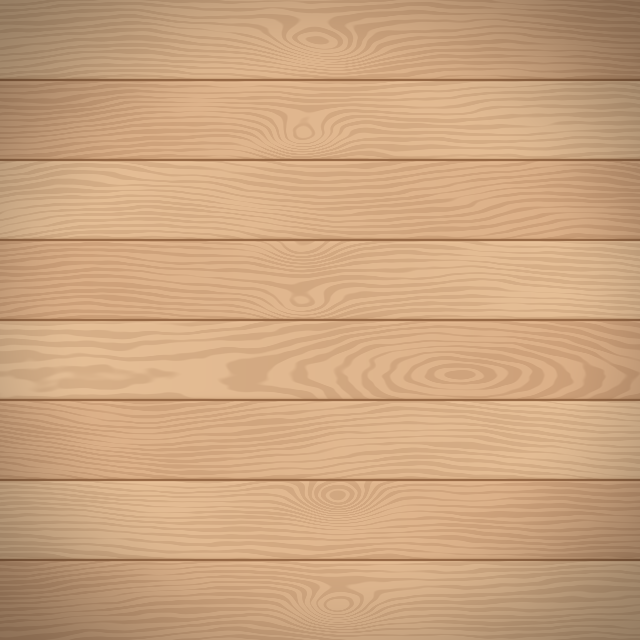
A three.js fragment shader for this texture:

```glsl
// Eight horizontal planks of pale wood with flowing two-tone grain, thin seams and dark corners.
#define PLANKS 8.0
#define GRAIN_LINES 12.0
#define GRAIN_SOFTNESS 0.36
#define SEAM_HALF_WIDTH 0.0017
#define EDGE_SOFTNESS 0.0011
#define TONE_SHIFT 0.075
#define VIGNETTE 0.36
#define LIGHT_WOOD vec3(0.880, 0.718, 0.560)
#define GRAIN_WOOD vec3(0.822, 0.656, 0.502)
#define SEAM_COLOR vec3(0.590, 0.410, 0.270)
#define SHADOW_COLOR vec3(0.690, 0.510, 0.350)

varying vec2 vUv;

float hash(float n) {
  return fract(sin(n * 127.1 + 3.7) * 4375.85);
}

// Layered sines, each turned and finer than the one before
float layeredSines(vec2 q) {
  float sum = 0.0;
  float amplitude = 1.0;
  for (int i = 0; i < 4; i++) {
    sum += amplitude * sin(q.x + 1.3 * sin(q.y));
    q = mat2(0.8, 0.6, -0.6, 0.8) * q * 1.7 + 2.3;
    amplitude *= 0.55;
  }
  return sum;
}

// Small knot that pushes the grain aside; p runs from 0 to 1 inside the plank
float knotBump(vec2 p, vec2 center, vec2 size) {
  vec2 d = (p - center) / size;
  return exp(-dot(d, d));
}

// Height field whose contours are the grain lines
float grainField(vec2 p, float row, float seed) {
  float kind = mod(row, 3.0);
  float knotted = 1.0 - step(1.5, kind);
  float field = p.y * GRAIN_LINES;

  // Broad bends, strongest on every third plank
  float bend = mix(0.7, 1.9, 1.0 - knotted);
  field += bend * sin(p.x * 8.5 + 0.6 * p.y + seed);
  field += 0.65 * layeredSines(vec2(p.x * 5.0, p.y * 2.0) + seed);

  // A pair of scattered knots on the other planks
  for (int i = 0; i < 2; i++) {
    float n = row * 2.0 + float(i);
    vec2 center = vec2(0.44 + 0.14 * hash(n), 0.15 + 0.75 * hash(n + 31.0));
    field += knotted * 3.6 * knotBump(p, center, vec2(0.055, 0.23));
  }

  // One large oval with pointed rings
  vec2 d = p - vec2(0.72, 0.30);
  float spread = 0.42 * (1.0 - exp(-d.x * d.x / 0.07));
  float oval = GRAIN_LINES * sqrt(d.y * d.y + spread + 0.002);
  oval += 0.28 * layeredSines(vec2(p.x * 9.0, p.y * 3.0) + seed);
  float isOval = 1.0 - step(0.5, abs(row - 3.0));
  field = mix(field, oval, isOval);

  // Fine wobble
  return field + 0.16 * layeredSines(vec2(p.x * 24.0, p.y * 9.0) + seed * 1.7);
}

void main() {
  float row = min(floor(vUv.y * PLANKS), PLANKS - 1.0);
  vec2 p = vec2(vUv.x, vUv.y * PLANKS - row);
  float seed = 20.0 * hash(row + 5.0);

  // Grain strokes that swell, taper and break
  float wave = sin(6.28318 * grainField(p, row, seed));
  float cut = 0.16 + 0.46 * layeredSines(vec2(p.x * 15.0, p.y * 8.0) + seed * 2.3);
  float grain = smoothstep(cut - GRAIN_SOFTNESS, cut + GRAIN_SOFTNESS, wave);
  vec3 color = mix(LIGHT_WOOD, GRAIN_WOOD, grain);

  // Planks fade from brown to pale in alternating directions
  float direction = 1.0 - 2.0 * mod(row, 2.0);
  float tone = direction * (vUv.x - 0.5) * TONE_SHIFT;
  color += tone * vec3(0.65, 1.0, 0.95);

  // Seams between planks, with a soft shadow above and a faint light below
  float seamY = clamp(floor(vUv.y * PLANKS + 0.5), 1.0, PLANKS - 1.0) / PLANKS;
  float offset = vUv.y - seamY;
  float shadow = exp(-abs(offset) / 0.0025) * step(0.0, offset);
  float highlight = exp(-abs(offset + 0.0035) / 0.0015);
  float seam = 1.0 - smoothstep(SEAM_HALF_WIDTH - EDGE_SOFTNESS,
                                SEAM_HALF_WIDTH + EDGE_SOFTNESS, abs(offset));
  color += 0.025 * highlight;
  color = mix(color, SHADOW_COLOR, 0.6 * shadow);
  color = mix(color, SEAM_COLOR, seam);

  // Dark corners
  float radius = length(vUv - 0.5);
  color *= 1.0 - VIGNETTE * smoothstep(0.36, 0.75, radius);

  gl_FragColor = vec4(color, 1.0);
}
```
